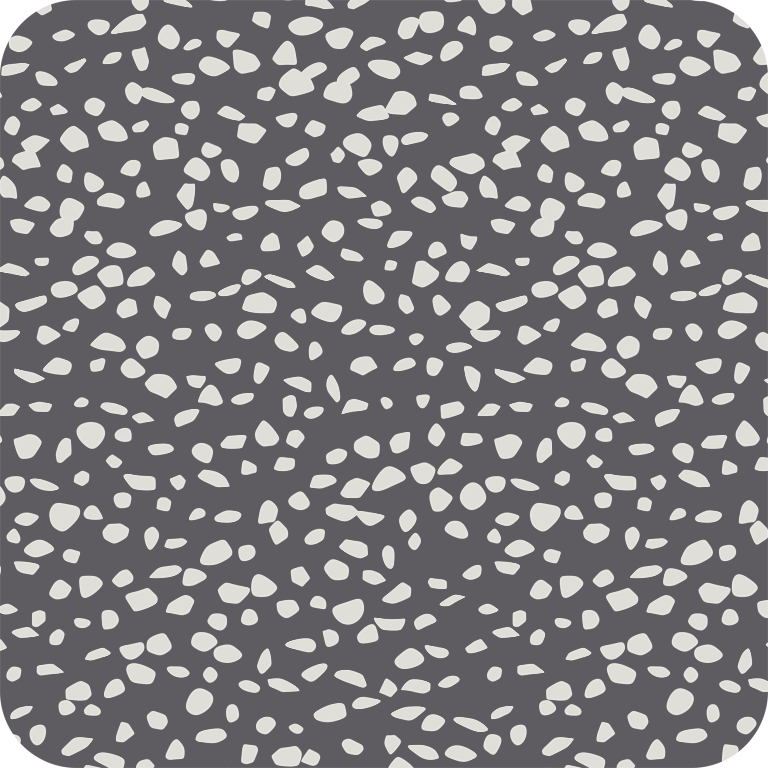
Write a Shadertoy shader that draws this pattern.

```glsl
const float TAU = 6.2831853;
const float CELL = 0.0447;   // spacing of the spots
const float REPEAT = 14.0;   // cells before a row repeats

// Integer hash (pcg3d): three random values in 0..1
vec3 hash3(vec2 cell, int salt) {
    uvec3 v = uvec3(ivec3(ivec2(cell) + 64, salt + 7));
    v = v * 1664525u + 1013904223u;
    v.x += v.y * v.z; v.y += v.z * v.x; v.z += v.x * v.y;
    v ^= v >> 16u;
    v.x += v.y * v.z; v.y += v.z * v.x; v.z += v.x * v.y;
    return vec3(v >> 8u) / 16777216.0;
}

mat2 rotation(float a) {
    return mat2(cos(a), -sin(a), sin(a), cos(a));
}

// Signed distance to a pebble: a soft intersection of random half planes
float pebble(vec2 p, vec2 id) {
    vec3 size = hash3(id, 1);
    vec3 form = hash3(id, 2);
    p = rotation(mix(-0.35, 0.5, form.x)) * p;
    vec2 q = p / mix(vec2(0.009, 0.006), vec2(0.021, 0.0155), size.xy);
    q.y += (form.y - 0.5) * 0.5 * (q.x * q.x - 0.4);   // slight bend

    float sharpness = mix(4.0, 14.0, form.z * form.z);
    float sum = 0.0;
    for (int i = 0; i < 7; i++) {
        vec3 side = hash3(id, 10 + i);
        float a = (float(i) + 0.8 * side.x) * TAU / 7.0;
        float reach = dot(q, vec2(cos(a), sin(a))) / mix(0.75, 1.3, side.y);
        sum += pow(max(reach, 0.0001), sharpness);
    }
    float gauge = max(pow(sum, 1.0 / sharpness), 0.001);
    return length(p) * (1.0 - 1.0 / gauge);
}

// Distance to the nearest spot of the staggered, jittered grid
float spots(vec2 uv) {
    vec2 home = floor(uv / CELL);
    float d = 1.0;
    for (int y = -1; y <= 1; y++)
    for (int x = -1; x <= 1; x++) {
        vec2 cell = home + vec2(x, y);
        vec2 id = vec2(mod(cell.x, REPEAT), cell.y);
        vec2 center = cell + 0.5 + (hash3(id, 0).xy - 0.5) * vec2(0.36, 0.4);
        center.x += 0.5 * mod(cell.y, 2.0) - 0.25;
        center.y += 0.3 * sin(id.x * 3.0 * TAU / REPEAT + id.y * 0.5);
        d = min(d, pebble(uv - center * CELL, id));
    }
    return d;
}

float roundedBox(vec2 p, vec2 halfSize, float radius) {
    vec2 q = abs(p) - halfSize + radius;
    return length(max(q, 0.0)) + min(max(q.x, q.y), 0.0) - radius;
}

void mainImage(out vec4 fragColor, in vec2 fragCoord) {
    vec2 uv = fragCoord / iResolution.y;
    vec2 halfSize = 0.5 * iResolution.xy / iResolution.y;
    float soft = 0.7 / iResolution.y;

    vec3 charcoal = vec3(0.37, 0.36, 0.375);
    vec3 cream = vec3(0.875, 0.87, 0.85);
    vec3 rim = vec3(0.905, 0.9, 0.88);

    // Cream spots with a faintly lighter rim
    float d = spots(uv);
    vec3 spotColor = mix(cream, rim, smoothstep(-0.0032, -0.0012, d));
    vec3 color = mix(spotColor, charcoal, smoothstep(-soft, soft, d));

    // White outside the rounded corners
    float edge = roundedBox(uv - halfSize, halfSize, 0.1);
    color = mix(color, vec3(1.0), smoothstep(-soft, soft, edge));
    fragColor = vec4(color, 1.0);
}
```
